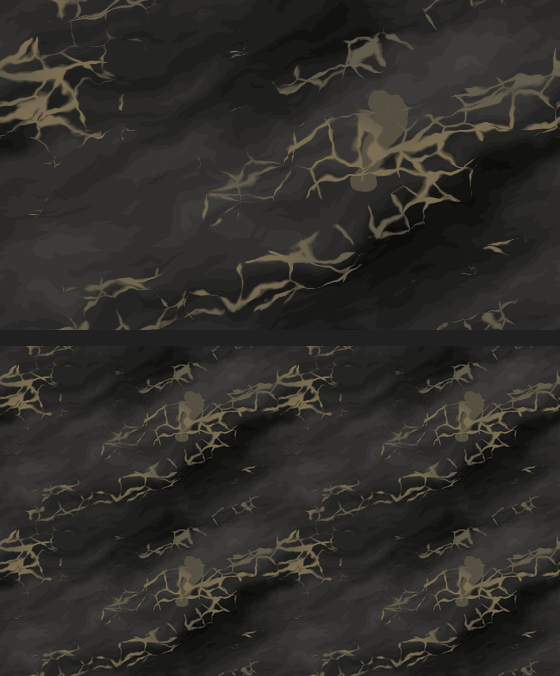
Top, the tile; bottom, the same tile 2 across and 2 down.
Reproduce this texture procedurally as a Shadertoy shader.

```glsl
// Dark marble: posterised diagonal clouds crossed by broken, frayed gold veins.
// Clouds are wrapped value noise; veins are borders of warped cellular noise.
// Every lattice has a whole number of cells per canvas, so the image tiles.

#define ASPECT 1.695        // canvas width in canvas heights
#define MEAN_TONE 0.165     // average brightness of the stone
#define CLOUD_CONTRAST 0.31
#define BAND_CONTRAST 0.045 // broad light band along the diagonal
#define TONE_STEPS 42.0     // flat tones per unit of brightness
#define WARP 0.20           // waviness of the veins
#define VEIN_WIDTH 0.011
#define FRINGE_WIDTH 0.006
#define STONE_TINT vec3(1.0, 0.975, 0.935)
#define GOLD vec3(0.48, 0.425, 0.315)
#define DULL_GOLD vec3(0.38, 0.355, 0.295)
#define OLIVE vec3(0.33, 0.31, 0.25)

const float TAU = 6.2831853;

float hash(vec2 p) {
    vec3 h = fract(p.xyx * 0.1031);
    h += dot(h, h.yzx + 33.33);
    return fract((h.x + h.y) * h.z);
}

// Value noise that wraps after one unit of uv
float noise(vec2 uv, vec2 cells, float seed) {
    vec2 p = uv * cells, i = floor(p), f = fract(p);
    f = f * f * (3.0 - 2.0 * f);
    vec2 a = mod(i, cells) + seed * 19.0;
    vec2 b = mod(i + 1.0, cells) + seed * 19.0;
    return mix(mix(hash(a), hash(vec2(b.x, a.y)), f.x),
               mix(hash(vec2(a.x, b.y)), hash(b), f.x), f.y);
}

float fbm(vec2 uv, vec2 cells, float seed) {
    float sum = 0.0, weight = 0.516;
    for (int k = 0; k < 5; k++) {
        sum += weight * noise(uv, cells, seed + float(k));
        cells *= 2.0;
        weight *= 0.5;
    }
    return sum;
}

// Wrapped cellular noise: zero on the borders between cells
float cellBorder(vec2 uv, vec2 cells, float seed) {
    vec2 p = uv * cells, i = floor(p), f = fract(p);
    float nearest = 9.0, second = 9.0;
    for (int y = -1; y <= 1; y++)
    for (int x = -1; x <= 1; x++) {
        vec2 o = vec2(x, y);
        vec2 id = mod(i + o, cells) + seed * 19.0;
        float d = length(o + 0.1 + 0.8 * vec2(hash(id), hash(id + 57.0)) - f);
        second = min(second, max(nearest, d));
        nearest = min(nearest, d);
    }
    return second - nearest;
}

// Whole-number shear: stretches lattice features along the rising diagonal
vec2 diagonal(vec2 uv) { return vec2(uv.x - uv.y, uv.y); }

// Flat tone steps with smoothed borders
float posterise(float tone) {
    float s = tone * TONE_STEPS;
    float w = clamp(fwidth(s), 0.001, 1.0);
    return (floor(s) + smoothstep(1.0 - w, 1.0, fract(s))) / TONE_STEPS;
}

float capsule(vec2 p, vec2 halfAxis) {
    float t = clamp(dot(p, halfAxis) / dot(halfAxis, halfAxis), -1.0, 1.0);
    return length(p - t * halfAxis);
}

void mainImage(out vec4 fragColor, in vec2 fragCoord) {
    vec2 uv = fragCoord / iResolution.xy;
    float aa = 0.8 / iResolution.y;

    // Jagged displacement shared by clouds, stain and veins
    vec2 shift = vec2(fbm(uv, vec2(7, 4), 1.0), fbm(uv, vec2(7, 4), 8.0)) - 0.5;
    vec2 warped = uv + WARP * shift * vec2(1.0 / ASPECT, 1.0);

    // Clouds
    float cloud = fbm(diagonal(warped), vec2(5, 4), 15.0) - 0.5;
    float band = cos(TAU * (warped.x - warped.y - 0.12))
               * (0.5 + 0.5 * cos(TAU * (warped.x - 0.58)));
    float tone = MEAN_TONE + CLOUD_CONTRAST * cloud + BAND_CONTRAST * band;
    vec3 color = STONE_TINT * posterise(clamp(tone, 0.065, 0.285));

    // Olive stain
    vec2 p = (fract(warped - vec2(0.675, 0.56) + 0.5) - 0.5) * vec2(ASPECT, 1.0);
    float stain = capsule(p, vec2(0.045, 0.13)) - 0.045;
    color = mix(color, OLIVE, smoothstep(aa, -aa, stain));

    // Long diagonal veins, with fine strands branching off beside them
    float patches = smoothstep(0.50, 0.68, fbm(diagonal(uv), vec2(6, 6), 22.0));
    float fray = noise(uv, vec2(44, 26), 29.0);
    float vein = 0.085 * cellBorder(diagonal(warped), vec2(5, 5), 31.0);
    float strand = 0.06 * cellBorder(warped, vec2(14, 8), 37.0);
    float width = VEIN_WIDTH * patches * (0.25 + fray);
    float strandWidth = 0.8 * width * smoothstep(0.07, 0.015, vein);
    float inside = max(width - vein, strandWidth - strand) - 0.003;

    // Grey fringe around a gold core
    float fringe = inside + FRINGE_WIDTH * patches * noise(uv, vec2(60, 36), 41.0);
    float richness = smoothstep(0.3, 0.6, noise(uv, vec2(7, 4), 43.0));
    color = mix(color, mix(color, OLIVE, 0.75), smoothstep(-aa, aa, fringe));
    color = mix(color, mix(DULL_GOLD, GOLD, richness), smoothstep(-aa, aa, inside));

    fragColor = vec4(color, 1.0);
}
```
